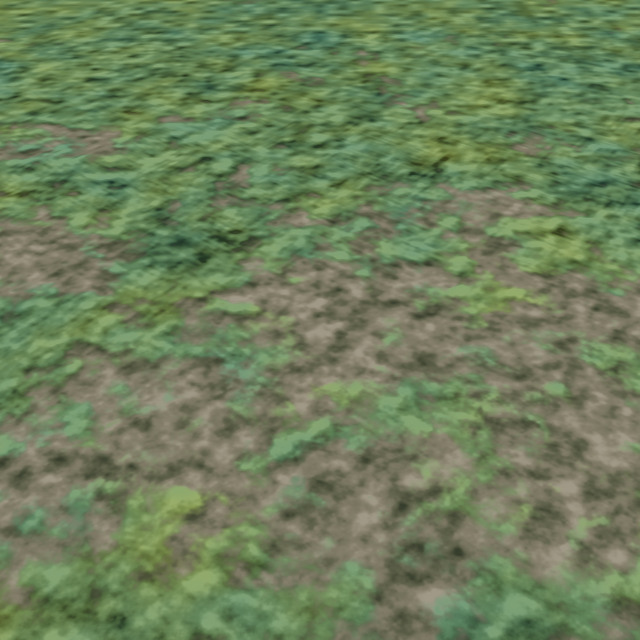
Give the GLSL for this texture, as a Shadertoy shader.

```glsl
// Patchy meadow turf with dry bare soil, receding in perspective.

const float HORIZON = 1.4;      // canvas height where the ground would vanish
const float DEPTH_SCALE = 1.6;  // ground depth relative to ground width
const float TUFT_FREQ = 22.0;

const vec3 GRASS_SHADOW = vec3(0.15, 0.22, 0.13);
const vec3 GRASS_DEEP   = vec3(0.29, 0.40, 0.24);
const vec3 GRASS_MID    = vec3(0.39, 0.52, 0.34);
const vec3 GRASS_TIP    = vec3(0.51, 0.64, 0.45);
const vec3 SOIL_SHADOW  = vec3(0.21, 0.24, 0.17);
const vec3 SOIL_DAMP    = vec3(0.36, 0.37, 0.28);
const vec3 SOIL_DRY     = vec3(0.50, 0.48, 0.40);
const vec3 SOIL_PALE    = vec3(0.63, 0.60, 0.53);

float hash(vec2 p) {
    vec3 q = fract(p.xyx * 0.1031);
    q += dot(q, q.yzx + 33.33);
    return fract((q.x + q.y) * q.z);
}

float noise(vec2 p) {
    vec2 cell = floor(p);
    vec2 f = fract(p);
    f = f * f * (3.0 - 2.0 * f);
    float low = mix(hash(cell), hash(cell + vec2(1, 0)), f.x);
    float high = mix(hash(cell + vec2(0, 1)), hash(cell + vec2(1, 1)), f.x);
    return mix(low, high, f.y);
}

vec2 rotate(vec2 p, float angle) {
    float c = cos(angle), s = sin(angle);
    return vec2(c * p.x - s * p.y, s * p.x + c * p.y);
}

// Fades detail that has too many cells per canvas height to stay smooth.
float detailFade(float cells) {
    return 1.0 - smoothstep(180.0, 480.0, cells);
}

// Zero-centred fractal noise; density is cells per canvas height at freq 1.
float fractal(vec2 p, float freq, float density) {
    float sum = 0.0, amp = 0.5;
    for (int i = 0; i < 5; i++) {
        sum += amp * detailFade(freq * density) * (noise(p * freq) - 0.5);
        p = rotate(p, 0.6) + 7.3;
        freq *= 2.0;
        amp *= 0.6;
    }
    return sum;
}

// Thin elongated streaks leaning by the given angle.
float blades(vec2 p, float angle, float density) {
    vec2 q = rotate(p, angle) * vec2(110.0, 28.0);
    return (noise(q) - 0.5) * detailFade(70.0 * density);
}

// Four-stop colour ramp over tone 0..1.
vec3 ramp(vec3 a, vec3 b, vec3 c, vec3 d, float tone) {
    vec3 color = mix(a, b, smoothstep(0.0, 0.38, tone));
    color = mix(color, c, smoothstep(0.3, 0.68, tone));
    return mix(color, d, smoothstep(0.62, 1.05, tone));
}

void mainImage(out vec4 fragColor, in vec2 fragCoord) {
    vec2 uv = fragCoord / iResolution.y;

    // Project the canvas onto the ground plane.
    float depth = 1.0 / (HORIZON - uv.y);
    vec2 ground = vec2((uv.x - 0.5) * depth, DEPTH_SCALE * depth) + 11.0;
    float density = DEPTH_SCALE * depth * depth;
    float far = smoothstep(0.5, 0.95, uv.y);

    // Tuft height, and its relief under light from above.
    float tuft = fractal(ground, TUFT_FREQ, density);
    vec2 towardLight = vec2(-0.008, 0.018);
    float relief = tuft - fractal(ground + towardLight, TUFT_FREQ, density);

    // Blades lean one way or the other from clump to clump.
    float lean = smoothstep(0.35, 0.65, noise(ground * 14.0));
    float blade = mix(blades(ground, 0.6, density),
                      blades(ground, -0.8, density), lean);

    // Grass colour with slow drifts between cool and yellowish green.
    float grassTone = 0.56 + 1.3 * tuft + 0.75 * relief + 0.32 * blade + 0.08 * far;
    vec3 grass = ramp(GRASS_SHADOW, GRASS_DEEP, GRASS_MID, GRASS_TIP, grassTone);
    float drift = fractal(ground + 31.0, 6.0, density);
    grass += drift * vec3(0.22, 0.10, -0.10);

    // Soil is paler where it is dry and dark beside the tufts.
    float grit = fractal(ground + 53.0, 30.0, density);
    float soilTone = 0.62 + 1.1 * grit + 0.8 * relief + 0.15 * blade;
    vec3 soil = ramp(SOIL_SHADOW, SOIL_DAMP, SOIL_DRY, SOIL_PALE, soilTone);

    // Bare patches open between tufts, mostly in the foreground.
    float patches = fractal(ground + 17.0, 3.5, density);
    float openness = 1.2 * patches - 0.9 * tuft + mix(0.06, -0.4, far);
    float bare = smoothstep(-0.1, 0.2, openness);

    fragColor = vec4(clamp(mix(grass, soil, bare), 0.0, 1.0), 1.0);
}
```
